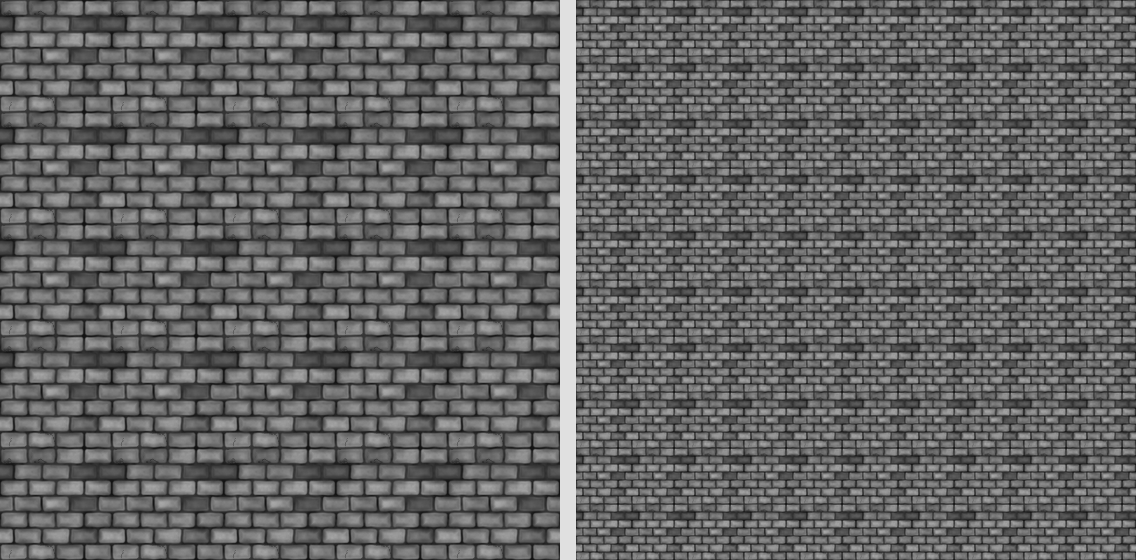
Left, the tile; right, the same tile 2 across and 2 down.
This texture is drawn by a WebGL 1 fragment shader. Its source:

```glsl
precision highp float;

uniform vec2 u_resolution;

float hash(vec2 p) {
  vec3 q = fract(p.xyx * vec3(0.1031, 0.1030, 0.0973));
  q += dot(q, q.yzx + 33.33);
  return fract((q.x + q.y) * q.z);
}

// Value noise over the unit tile, wrapping after a whole number of cells
float noise(vec2 p, float cells, float seed) {
  p *= cells;
  vec2 i = floor(p), f = p - i;
  f = f * f * (3.0 - 2.0 * f);
  vec2 a = mod(i, cells) + seed, b = mod(i + 1.0, cells) + seed;
  return mix(mix(hash(a), hash(vec2(b.x, a.y)), f.x),
             mix(hash(vec2(a.x, b.y)), hash(b), f.x), f.y);
}

float fbm(vec2 p, float cells, float seed) {
  float sum = 0.0, weight = 0.533;
  for (int i = 0; i < 4; i++) {
    sum += weight * noise(p, cells, seed);
    cells *= 2.0;
    weight *= 0.5;
  }
  return sum;
}

float roundedBox(vec2 p, vec2 halfSize, float radius) {
  vec2 q = abs(p) - halfSize + radius;
  return length(max(q, 0.0)) + min(max(q.x, q.y), 0.0) - radius;
}

// Base tone of a stone, with a few dark and pale ones in fixed places
float stoneTone(vec2 id) {
  float tone = mix(0.46, 0.56, hash(id + 41.0));
  if (id.y == 1.0) tone = id.x > 1.5 ? 0.31 : 0.47;
  if (id.y == 2.0) tone = 0.56 + 0.04 * step(1.5, id.x);
  if (id.y == 3.0 && id.x == 2.0) tone = 0.32;
  if (id.y == 0.0 && id.x == 1.0) tone = 0.42;
  if (id.y == 5.0) tone = id.x == 2.0 ? 0.44 : 0.55;
  return tone;
}

void main() {
  // Five by five tiles, each four stones wide and seven courses high
  vec2 uv = gl_FragCoord.xy / u_resolution;
  vec2 tile = fract(vec2(uv.x, 1.0 - uv.y) * 5.0);
  float soft = 0.004 + 2.5 / min(u_resolution.x, u_resolution.y);

  // Running bond: odd courses are shifted by half a stone
  vec2 grid = tile * vec2(4.0, 7.0);
  float course = floor(grid.y);
  grid.x -= 0.5 * mod(course, 2.0);
  vec2 id = vec2(mod(floor(grid.x), 4.0), course);
  vec2 local = (fract(grid) - 0.5) / vec2(4.0, 7.0);

  // Slightly uneven stone outline
  vec2 wobble = vec2(noise(tile, 16.0, 3.0), noise(tile, 16.0, 57.0)) - 0.5;
  float d = roundedBox(local + wobble * 0.008, vec2(0.1165, 0.0635), 0.021);
  float stoneMask = 1.0 - smoothstep(-soft, soft, d);

  // Cloudy surface, different on each stone
  vec2 shift = vec2(hash(id + 7.0), hash(id + 19.0));
  float cloud = fbm(tile + shift, 8.0, 11.0);
  float grain = fbm(tile + shift, 32.0, 83.0);
  float tone = stoneTone(id);
  float stone = tone * (1.0 + 0.5 * (cloud - 0.5) + 0.12 * (grain - 0.5));

  // Worn edges: broad patchy shading and a thin pale rim
  float grime = noise(tile, 9.0, 29.0);
  stone *= mix(0.9 - 0.4 * grime, 1.03, smoothstep(0.0, 0.05, -d));
  stone += 0.06 * (1.0 - grime) * exp(-pow((d + 0.012) / 0.007, 2.0));

  // Fine cracks and stains on the first stones of the end courses
  float cracked = step(id.x, 1.5) * (step(id.y, 0.5) + step(5.5, id.y));
  float ridge = abs(fbm(tile + shift, 10.0, 131.0) - 0.5);
  float patchMask = smoothstep(0.4, 0.65, noise(tile + shift, 12.0, 167.0));
  stone *= 1.0 - 0.32 * cracked * patchMask * (1.0 - smoothstep(0.0, 0.045, ridge));

  // Dark mortar with deeper hollows
  float mortar = mix(0.21, 0.07, smoothstep(0.25, 0.85, fbm(tile, 10.0, 211.0)));

  gl_FragColor = vec4(vec3(mix(mortar, stone, stoneMask)), 1.0);
}
```
